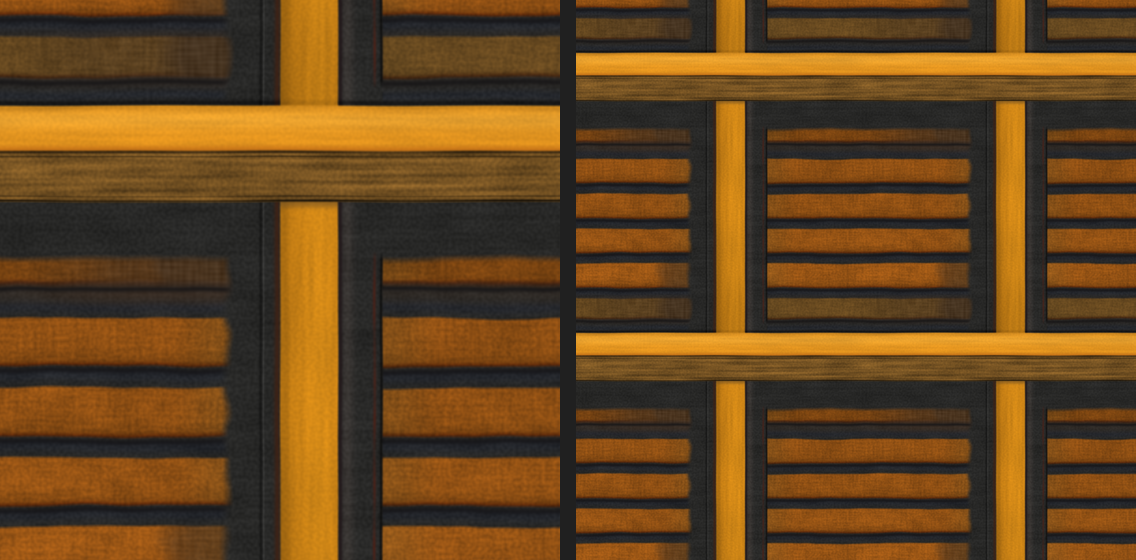
Left, the tile; right, the same tile 2 across and 2 down.
This pattern is drawn by a three.js fragment shader. Its source:

```glsl
// Painted shutter: amber post and rail, brown timber beam, dark frame with worn orange slats.
#define INK vec3(0.155, 0.155, 0.150)
#define SLAT vec3(0.585, 0.325, 0.080)
#define OLIVE vec3(0.390, 0.285, 0.130)
#define TIMBER vec3(0.455, 0.320, 0.135)
#define POST vec3(0.775, 0.495, 0.080)
#define RAIL vec3(0.890, 0.580, 0.120)
#define ORIGIN vec2(0.4987, 0.3607)  // left of post, underside of beam
#define POST_W 0.107
#define PANEL_H 0.827
#define RAIL_END 0.909
#define PITCH 0.1243
#define WEAR 1.0

varying vec2 vUv;

vec2 gradientAt(vec2 cell) {
  float a = 6.2832 * fract(sin(dot(cell, vec2(127.1, 311.7))) * 43758.55);
  return vec2(cos(a), sin(a));
}

// Gradient noise whose lattice wraps on the unit tile; count must be whole.
float noise(vec2 uv, vec2 count) {
  vec2 p = uv * count, i = floor(p), f = p - i;
  vec2 w = f * f * f * (f * (f * 6.0 - 15.0) + 10.0);
  vec2 e = vec2(1.0, 0.0);
  float a = dot(gradientAt(mod(i, count)), f);
  float b = dot(gradientAt(mod(i + e.xy, count)), f - e.xy);
  float c = dot(gradientAt(mod(i + e.yx, count)), f - e.yx);
  float d = dot(gradientAt(mod(i + e.xx, count)), f - e.xx);
  return mix(mix(a, b, w.x), mix(c, d, w.x), w.y);
}

float band(float v, float lo, float hi, float soft) {
  return smoothstep(lo - soft, lo + soft, v) * (1.0 - smoothstep(hi - soft, hi + soft, v));
}

float line(float d, float width) {
  return exp(-d * d / (width * width));
}

void main() {
  vec2 uv = vUv;

  // Wrapping texture layers
  float broad = noise(uv, vec2(5.0, 7.0));
  float blotch = noise(uv, vec2(16.0, 18.0));
  float grain = noise(uv, vec2(150.0));
  float streakX = noise(uv, vec2(4.0, 110.0)) + 0.6 * noise(uv, vec2(9.0, 52.0));
  float streakY = noise(uv, vec2(90.0, 5.0));
  float weave = noise(uv, vec2(120.0, 20.0)) + noise(uv, vec2(18.0, 140.0));

  // Layout coordinates: x to the right, y downward, wrapping inside frame and beam
  float x = fract(uv.x - ORIGIN.x + 0.045) - 0.045 + 0.0012 * broad;
  float y = fract(1.0 - uv.y - ORIGIN.y + 0.045) - 0.045 + 0.0015 * broad;

  // Dark frame
  vec3 col = INK + 0.022 * blotch + 0.035 * grain + 0.02 * streakX;
  col += vec3(0.07, 0.055, 0.05) * line(x - POST_W - 0.014, 0.012);
  col *= 1.0 - 0.35 * line(x + 0.033, 0.003);
  col += 0.05 * line(x + 0.028, 0.002);

  // Slat rows, numbered -1 to 4; the first and last are narrow and faded
  float s = (y - 0.202 + 0.004 * broad + 0.0025 * blotch) / PITCH;
  float row = floor(s), f = s - row;
  float rows = step(-1.5, row) * step(row, 4.5);
  float first = step(row, -0.5), last = step(3.5, row), late = step(2.5, row);
  float top = mix(0.045, 0.19, first);
  float bottom = 0.74 - 0.19 * first - 0.11 * last;
  float soft = 0.032 + 0.04 * first;
  float inside = smoothstep(0.181, 0.187, x) * (1.0 - smoothstep(0.895, 0.918, x + 0.012 * blotch));
  float slat = band(f, top, bottom, soft) * inside * rows;

  // Shadowed gaps with a warm wash around the faded rows
  float farSide = smoothstep(0.45, 0.75, x);
  float wash = inside * (0.7 * band(y, 0.135, 0.178, 0.02) + 0.55 * band(y, 0.70, 0.79, 0.02));
  col = mix(col, vec3(0.29, 0.205, 0.145) + 0.04 * weave, wash * (0.35 + 0.5 * farSide));
  float crease = line(f - bottom - 0.07, 0.045) * rows * inside;
  col = mix(col, vec3(0.085, 0.08, 0.085), 0.75 * crease);
  col += vec3(-0.01, 0.0, 0.025) * line(f - 0.89, 0.08) * rows * inside;

  // Slat paint, weathering and scratches
  float ends = max(1.0 - smoothstep(0.185, 0.30, x), smoothstep(0.80, 0.91, x));
  vec3 paint = SLAT * (0.94 + 0.025 * row * (1.0 - last) - 0.10 * first);
  paint = mix(paint, vec3(0.49, 0.325, 0.115), 0.45 * ends);
  paint = mix(paint, OLIVE, last * 0.9);
  paint *= 1.0 + 0.12 * blotch + 0.10 * weave + 0.14 * grain + 0.08 * broad;
  paint *= 1.0 - 0.14 * smoothstep(0.45, 0.75, f);
  paint *= mix(vec3(1.0), vec3(0.72, 0.55, 0.50), line(f - bottom, 0.05));
  float worn = first * (0.25 + 0.4 * farSide) * farSide + last * 0.35 * farSide;
  worn += max(first, late) * 0.55 * smoothstep(0.77, 0.84, x + 0.03 * blotch);
  paint = mix(paint, vec3(0.25, 0.185, 0.125) + 0.05 * weave, clamp(WEAR * worn, 0.0, 0.85));
  col = mix(col, paint, slat);

  // Rusty trim beside the slat ends
  float trim = band(y, 0.095, 0.79, 0.01);
  col = mix(col, vec3(0.30, 0.125, 0.085), trim * line(x - 0.170, 0.003) * (0.5 + 0.6 * blotch));
  col *= 1.0 - 0.5 * trim * line(x - 0.182, 0.003);

  // Upright post, tinted where it meets the beam and rail
  vec3 post = POST * (1.0 + 0.10 * streakY + 0.07 * grain + 0.05 * broad);
  post += vec3(0.05, 0.04, 0.01) * line(x - 0.075, 0.035);
  post *= 1.0 - 0.16 * line(x - 0.008, 0.012) - 0.10 * smoothstep(0.55, 0.82, y);
  post = mix(post, TIMBER, 0.6 * (1.0 - smoothstep(0.002, 0.018, y)));
  col = mix(col, vec3(0.25, 0.13, 0.075), 0.8 * line(x + 0.004, 0.005));
  col = mix(col, vec3(0.13, 0.09, 0.10), 0.8 * line(x - POST_W - 0.002, 0.004));
  float postMask = band(x, 0.002, POST_W - 0.002, 0.003);
  col = mix(col, post, postMask);

  // Horizontal rail
  float r = clamp((y - PANEL_H) / (RAIL_END - PANEL_H), 0.0, 1.0);
  vec3 rail = RAIL + vec3(0.02, 0.05, 0.06) * line(r - 0.32, 0.22);
  rail *= 1.0 + 0.08 * streakX + 0.05 * grain + 0.05 * broad - 0.12 * line(r, 0.12);
  rail = mix(rail, vec3(0.72, 0.39, 0.08), 0.7 * smoothstep(0.82, 1.0, r));
  col *= 1.0 - 0.45 * line(y - PANEL_H + 0.004, 0.005) * (1.0 - 0.8 * postMask);
  col = mix(col, rail, smoothstep(PANEL_H - 0.002, PANEL_H + 0.004, y));

  // Timber beam with long grain and dark seams
  vec3 timber = TIMBER * (1.0 + 0.36 * streakX + 0.16 * grain + 0.10 * blotch);
  float beam = 1.0 - band(y, 0.0, RAIL_END, 0.003);
  col = mix(col, timber, beam);
  float seams = 0.65 * line(y + 0.002, 0.0025) + 0.5 * line(y - RAIL_END - 0.002, 0.003);
  seams += 0.3 * line(y - RAIL_END - 0.010, 0.002) + 0.25 * line(y + 0.010, 0.002);
  col *= 1.0 - seams * (0.85 + 0.4 * broad);

  gl_FragColor = vec4(clamp(col, 0.0, 1.0), 1.0);
}
```
